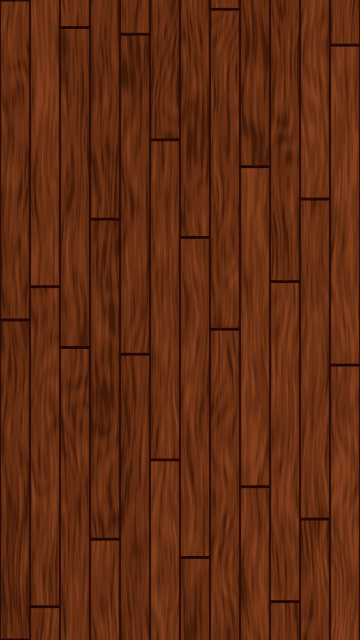
A Shadertoy shader for this texture:

```glsl
// Reddish-brown wooden floor of tall staggered planks with dark joints.

const float COLUMNS = 12.0;
const float ROWS = 2.0;
const float PLANK_ASPECT = 10.667;   // plank length over plank width
const float SEAM_HALF = 0.032;       // half widths of the gaps, in plank widths
const float JOINT_HALF = 0.048;

const vec3 DARK_GRAIN = vec3(0.26, 0.10, 0.03);
const vec3 BROWN = vec3(0.405, 0.182, 0.07);
const vec3 LIGHT_GRAIN = vec3(0.51, 0.245, 0.115);
const vec3 SEAM = vec3(0.17, 0.045, 0.022);
const vec3 JOINT = vec3(0.14, 0.025, 0.018);

// Height of the end joint in each column, in plank lengths
const float STAGGER[12] = float[12](
    0.0, 0.104, 0.914, 0.315, 0.893, 0.563,
    0.258, 0.971, 0.479, 0.12, 0.378, 0.859);

vec2 hash2(vec2 p) {
    vec3 q = fract(p.xyx * vec3(0.1031, 0.1030, 0.0973));
    q += dot(q, q.yzx + 33.33);
    return fract((q.xx + q.yz) * q.zy);
}

float cornerSlope(vec2 cell, vec2 corner, vec2 f) {
    float angle = 6.28318 * hash2(cell + corner).x;
    return dot(vec2(cos(angle), sin(angle)), f - corner);
}

float gradientNoise(vec2 p) {
    vec2 cell = floor(p);
    vec2 f = p - cell;
    vec2 w = f * f * f * (f * (f * 6.0 - 15.0) + 10.0);
    float low = mix(cornerSlope(cell, vec2(0, 0), f), cornerSlope(cell, vec2(1, 0), f), w.x);
    float high = mix(cornerSlope(cell, vec2(0, 1), f), cornerSlope(cell, vec2(1, 1), f), w.x);
    return mix(low, high, w.y);
}

// Tone of the wood around 0.5; figure sets how far the rings bend into arches
float woodTone(vec2 p, float figure) {
    float bend = gradientNoise(p * vec2(0.9, 0.3));
    float wobble = gradientNoise(p * vec2(2.0, 0.8));
    float ringPhase = 2.6 * p.x + mix(1.2, 6.0, figure * figure) * bend + 0.35 * wobble;
    float rings = sin(6.28318 * ringPhase);
    float fibres = gradientNoise(vec2(9.0 * p.x + 3.0 * bend, 0.35 * p.y));
    float pores = gradientNoise(vec2(15.0 * p.x + 3.0 * bend, 1.1 * p.y));
    float clouds = gradientNoise(p * vec2(1.3, 0.45) + 17.3);
    return 0.5 + 0.12 * rings + 0.6 * fibres + 0.45 * pores + 0.4 * clouds;
}

vec3 woodColor(float tone) {
    vec3 lower = mix(DARK_GRAIN, BROWN, smoothstep(-0.1, 0.5, tone));
    return mix(lower, LIGHT_GRAIN, smoothstep(0.45, 1.05, tone));
}

// Coverage of a line of the given half width, smoothed over one pixel
float lineMask(float dist, float halfWidth, float pixel) {
    return clamp((halfWidth - dist) / pixel + 0.5, 0.0, 1.0);
}

void mainImage(out vec4 fragColor, in vec2 fragCoord) {
    vec2 uv = fragCoord / iResolution.xy;

    // Plank index and position inside it
    float column = clamp(floor(uv.x * COLUMNS), 0.0, COLUMNS - 1.0);
    vec2 grid = vec2(uv.x * COLUMNS, uv.y * ROWS - STAGGER[int(column)]);
    vec2 plank = vec2(column, floor(grid.y));
    vec2 local = fract(grid);
    vec2 size = vec2(1.0, PLANK_ASPECT);
    vec2 pixel = size * vec2(COLUMNS, ROWS) / iResolution.xy;

    // Grain, tint and figure differ from plank to plank
    vec2 character = hash2(plank + 5.7);
    vec2 grainOrigin = floor(90.0 * hash2(plank + 41.3));
    float tone = woodTone(local * size + grainOrigin, character.x);
    vec3 color = woodColor(tone + 0.36 * (character.y - 0.5));

    // Gaps with a faint shaded edge
    vec2 edge = min(local, 1.0 - local) * size;
    color *= mix(0.84, 1.0, smoothstep(0.0, 0.12, edge.x));
    color = mix(color, SEAM, lineMask(edge.x, SEAM_HALF, pixel.x));

    // End joints, slightly uneven in tint
    float stain = gradientNoise(vec2(grid.x * 5.0, plank.y * 7.3 + 0.4));
    vec3 jointColor = JOINT * (1.0 + 0.6 * stain);
    color = mix(color, jointColor, lineMask(edge.y, JOINT_HALF, pixel.y));

    fragColor = vec4(color, 1.0);
}
```
